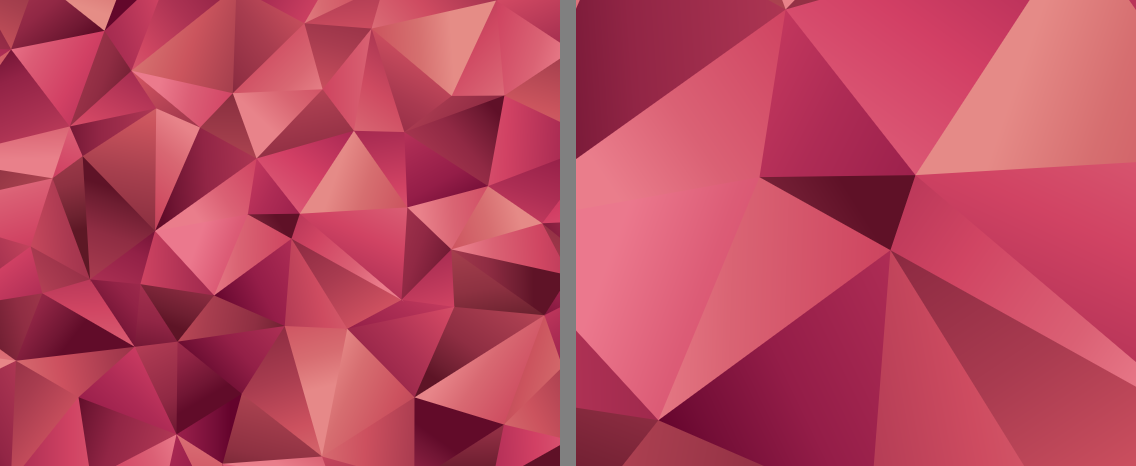
Left, the full canvas; right, a detail of the centre.
This background is drawn by a WebGL 1 fragment shader. Its source:

```glsl
precision highp float;
// Low-poly mesh of irregular triangles, each shaded with its own crimson-to-pink gradient.

uniform vec2 u_resolution;

vec2 hash2(vec2 p) {
    vec3 q = fract(p.xyx * vec3(0.1031, 0.1030, 0.0973));
    q += dot(q, q.yzx + 33.33);
    return fract((q.xx + q.yz) * q.zy);
}

float cross2(vec2 a, vec2 b) {
    return a.x * b.y - a.y * b.x;
}

float gradientDot(vec2 corner, vec2 offset) {
    float angle = 6.2832 * hash2(corner + 71.0).x;
    return dot(vec2(cos(angle), sin(angle)), offset);
}

float gradientNoise(vec2 p) {
    vec2 i = floor(p);
    vec2 f = fract(p);
    vec2 s = f * f * f * (f * (f * 6.0 - 15.0) + 10.0);
    vec2 e = vec2(1.0, 0.0);
    float low = mix(gradientDot(i, f), gradientDot(i + e, f - e), s.x);
    float high = mix(gradientDot(i + e.yx, f - e.yx), gradientDot(i + 1.0, f - 1.0), s.x);
    return mix(low, high, s.y);
}

// Dark wine at 0 to pale salmon at 1
vec3 palette(float t) {
    vec3 c = mix(vec3(0.38, 0.05, 0.16), vec3(0.44, 0.09, 0.20), clamp(t / 0.06, 0.0, 1.0));
    c = mix(c, vec3(0.57, 0.15, 0.27), clamp((t - 0.06) / 0.14, 0.0, 1.0));
    c = mix(c, vec3(0.67, 0.21, 0.32), clamp((t - 0.20) / 0.21, 0.0, 1.0));
    c = mix(c, vec3(0.81, 0.29, 0.38), clamp((t - 0.41) / 0.22, 0.0, 1.0));
    c = mix(c, vec3(0.85, 0.40, 0.45), clamp((t - 0.63) / 0.20, 0.0, 1.0));
    return mix(c, vec3(0.91, 0.51, 0.54), clamp((t - 0.83) / 0.14, 0.0, 1.0));
}

// Mesh vertex: a strongly jittered grid point
vec2 meshVertex(vec2 cell) {
    return cell + 0.86 * (hash2(cell) - 0.5);
}

// Signed distance to the line through a and b, negative on its left
float edgeDistance(vec2 p, vec2 a, vec2 b) {
    return cross2(p - a, normalize(b - a));
}

// Facet colour premultiplied by its pixel coverage, for a counterclockwise triangle
vec4 facet(vec2 p, vec2 a, vec2 b, vec2 c, vec2 seed, float pixel) {
    float d = max(edgeDistance(p, a, b), max(edgeDistance(p, b, c), edgeDistance(p, c, a)));
    float coverage = clamp(0.5 - d / pixel, 0.0, 1.0);
    if (coverage <= 0.0) return vec4(0.0);

    vec2 center = (a + b + c) / 3.0;
    vec2 look = hash2(seed);
    float angle = 6.2832 * hash2(seed + 19.0).x;
    float slope = dot(p - center, vec2(cos(angle), sin(angle)));
    float tone = 0.03 + 0.94 * look.x + 0.3 * gradientNoise(center * 0.4) + 0.32 * slope;

    // Lean each facet towards brown or magenta
    vec3 tint = (look.y - 0.5) * vec3(-0.03, 0.09, -0.03);
    return vec4(palette(tone) + tint, 1.0) * coverage;
}

void main() {
    float scale = 6.3;
    float pixel = scale / u_resolution.y;
    vec2 p = mat2(0.94, 0.34, -0.34, 0.94) * gl_FragCoord.xy * pixel + vec2(23.0, 41.0);
    vec2 home = floor(p);

    // Split every nearby quad along a diagonal that lies inside it
    vec4 sum = vec4(0.0);
    for (int y = -1; y <= 1; y++) {
        for (int x = -1; x <= 1; x++) {
            vec2 cell = home + vec2(float(x), float(y));
            vec2 a = meshVertex(cell);
            vec2 b = meshVertex(cell + vec2(1.0, 0.0));
            vec2 c = meshVertex(cell + vec2(1.0, 1.0));
            vec2 d = meshVertex(cell + vec2(0.0, 1.0));

            bool acInside = cross2(b - a, c - a) > 0.0 && cross2(c - a, d - a) > 0.0;
            bool bdInside = cross2(c - b, d - b) > 0.0 && cross2(d - b, a - b) > 0.0;
            float bias = mix(0.75, 1.33, hash2(cell + 7.0).x);
            bool useAC = acInside && (!bdInside || distance(a, c) < bias * distance(b, d));

            vec2 seed = cell * 2.0 + 130.0;
            if (useAC) {
                sum += facet(p, a, b, c, seed, pixel);
                sum += facet(p, a, c, d, seed + 1.0, pixel);
            } else {
                sum += facet(p, b, c, d, seed, pixel);
                sum += facet(p, b, d, a, seed + 1.0, pixel);
            }
        }
    }
    gl_FragColor = vec4(sum.rgb / max(sum.a, 0.001), 1.0);
}
```
